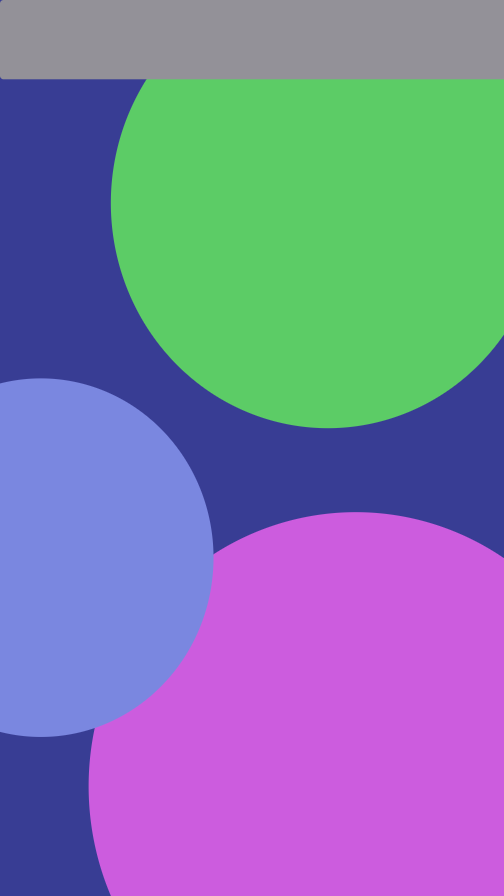
This background is drawn by a WebGL 2 fragment shader. Its source:

```glsl
#version 300 es
precision highp float;
// Flat backdrop: three large overlapping ovals on indigo under a grey top bar.

#define INDIGO  vec3(0.22, 0.24, 0.58)
#define GREEN   vec3(0.36, 0.80, 0.40)
#define MAGENTA vec3(0.80, 0.36, 0.87)
#define BLUE    vec3(0.48, 0.53, 0.88)
#define GREY    vec3(0.575, 0.57, 0.595)
#define ASPECT 0.5625
#define BAR_HEIGHT 0.0885
#define BAR_CORNER 0.004

uniform vec2 u_resolution;
out vec4 fragColor;

// Near-exact distance for ovals that are almost round.
float ovalDistance(vec2 p, vec2 center, vec2 radii) {
    return (length((p - center) / radii) - 1.0) * min(radii.x, radii.y);
}

float roundedBoxDistance(vec2 p, vec2 center, vec2 halfSize, float corner) {
    vec2 q = abs(p - center) - halfSize + corner;
    return length(max(q, 0.0)) + min(max(q.x, q.y), 0.0) - corner;
}

// Antialiased fill, one pixel wide at the edge.
float coverage(float dist) {
    return clamp(0.5 - dist * u_resolution.y, 0.0, 1.0);
}

void main() {
    // Canvas height is one unit, width is ASPECT.
    vec2 p = gl_FragCoord.xy / u_resolution * vec2(ASPECT, 1.0);

    // Ovals, back to front.
    float magentaOval = ovalDistance(p, vec2(0.3971, 0.1224), vec2(0.2982, 0.3060));
    float greenOval = ovalDistance(p, vec2(0.3659, 0.7734), vec2(0.2422, 0.2513));
    float blueOval = ovalDistance(p, vec2(0.0456, 0.3776), vec2(0.1927, 0.2001));

    vec3 color = INDIGO;
    color = mix(color, MAGENTA, coverage(magentaOval));
    color = mix(color, GREEN, coverage(greenOval));
    color = mix(color, BLUE, coverage(blueOval));

    // Top bar, rounded on the left and running off the right side.
    vec2 barHalf = vec2(0.3, 0.5 * BAR_HEIGHT);
    vec2 barCenter = vec2(barHalf.x, 1.0 - barHalf.y);
    float bar = roundedBoxDistance(p, barCenter, barHalf, BAR_CORNER);
    color = mix(color, GREY, coverage(bar));

    fragColor = vec4(color, 1.0);
}
```
